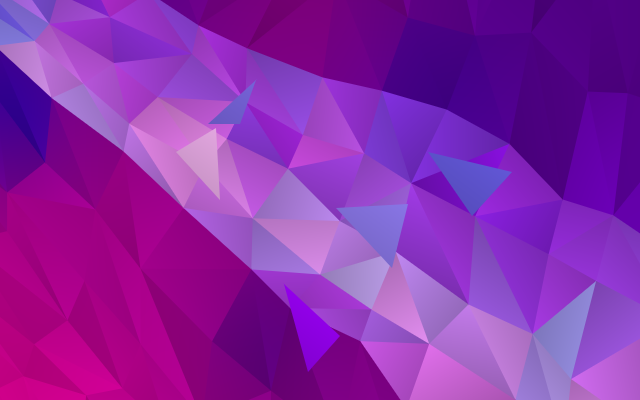
This background is drawn by a Shadertoy shader. Its source:

```glsl
const float ROWS = 4.0;      // facet rows inside the bright band
const float COLUMN = 0.15;   // facet width
const float LEAN = 0.35;     // sideways shift per row
const float OUTER = 1.7;     // row stretch outside the band

float hash(vec2 p) {
    vec3 q = fract(vec3(p.xyx) * 0.1031);
    q += dot(q, q.yzx + 33.33);
    return fract((q.x + q.y) * q.z);
}

// The band lies between two straight lines that spread to the right
float lowerEdge(float x) { return 0.86 - 0.83 * x; }
float bandWidth(float x) { return 0.34 + 0.35 * x; }

vec2 toGrid(vec2 p) {
    float row = ROWS * (p.y - lowerEdge(p.x)) / bandWidth(p.x);
    float inside = clamp(row, 0.0, ROWS);
    row = inside + (row - inside) / OUTER;
    return vec2(p.x / COLUMN - LEAN * row, row);
}

vec2 meshVertex(vec2 id) {
    vec2 g = id + 0.48 * (vec2(hash(id + 17.0), hash(id + 59.0)) - 0.5);
    float inside = clamp(g.y, 0.0, ROWS);
    float row = inside + (g.y - inside) * OUTER;
    float x = (g.x + LEAN * g.y) * COLUMN;
    return vec2(x, lowerEdge(x) + bandWidth(x) * row / ROWS);
}

float cross2(vec2 a, vec2 b) { return a.x * b.y - a.y * b.x; }

// Distance to the nearest side, positive inside
float triangle(vec2 p, vec2 a, vec2 b, vec2 c) {
    float turn = sign(cross2(b - a, c - a));
    float ab = cross2(normalize(b - a), p - a);
    float bc = cross2(normalize(c - b), p - b);
    float ca = cross2(normalize(a - c), p - c);
    return min(turn * ab, min(turn * bc, turn * ca));
}

float coverage(float d) { return clamp(0.5 + d * iResolution.y, 0.0, 1.0); }

void glow(inout vec3 col, vec2 p, vec2 center, float radius, vec3 tint) {
    vec2 d = (p - center) / radius;
    col = mix(col, tint, exp(-dot(d, d)));
}

vec3 backdrop(vec2 p, bool above) {
    vec3 col = above ? vec3(0.31, 0.0, 0.51) : vec3(0.46, 0.0, 0.50);
    if (above) {
        glow(col, p, vec2(0.75, 1.00), 0.30, vec3(0.48, 0.0, 0.47));
        glow(col, p, vec2(1.10, 0.77), 0.18, vec3(0.25, 0.0, 0.53));
        glow(col, p, vec2(1.55, 0.52), 0.20, vec3(0.38, 0.0, 0.65));
    } else {
        glow(col, p, vec2(0.00, 0.00), 0.55, vec3(0.80, 0.0, 0.53));
        glow(col, p, vec2(0.25, 0.34), 0.20, vec3(0.62, 0.0, 0.51));
        glow(col, p, vec2(0.67, 0.15), 0.14, vec3(0.36, 0.0, 0.48));
        glow(col, p, vec2(0.03, 0.73), 0.15, vec3(0.19, 0.0, 0.58));
    }
    return col;
}

vec3 band(vec2 p) {
    float ridge = (p.y - 0.86 + 0.57 * p.x) / 0.14;
    vec3 col = mix(vec3(0.51, 0.12, 0.76), vec3(0.72, 0.55, 0.82), exp(-ridge * ridge));
    glow(col, p, vec2(0.02, 0.96), 0.10, vec3(0.28, 0.42, 0.78));
    glow(col, p, vec2(0.25, 0.97), 0.12, vec3(0.60, 0.13, 0.74));
    glow(col, p, vec2(0.38, 0.78), 0.12, vec3(0.67, 0.16, 0.77));
    glow(col, p, vec2(0.49, 0.59), 0.10, vec3(0.82, 0.58, 0.81));
    glow(col, p, vec2(0.70, 0.62), 0.11, vec3(0.58, 0.14, 0.78));
    glow(col, p, vec2(0.82, 0.58), 0.09, vec3(0.69, 0.25, 0.80));
    glow(col, p, vec2(1.14, 0.57), 0.18, vec3(0.36, 0.10, 0.76));
    glow(col, p, vec2(1.38, 0.45), 0.20, vec3(0.41, 0.02, 0.75));
    glow(col, p, vec2(1.12, 0.10), 0.14, vec3(0.86, 0.53, 0.83));
    glow(col, p, vec2(1.42, 0.12), 0.09, vec3(0.46, 0.65, 0.81));
    glow(col, p, vec2(1.50, 0.26), 0.10, vec3(0.59, 0.12, 0.79));
    return col;
}

vec3 facetColor(vec2 p, vec2 center, vec2 id) {
    float tone = hash(id + 3.7), hue = hash(id + 41.3) - 0.5;
    bool inBand = id.y >= 0.0 && id.y < ROWS;
    vec3 col;
    if (inBand) {
        vec3 tint = mix(vec3(0.45, 0.04, 0.76), vec3(0.78, 0.60, 0.84), tone);
        col = mix(band(center), tint, 0.32) + vec3(0.14, -0.05, 0.0) * hue;
    } else {
        col = backdrop(mix(center, p, 0.4), id.y >= ROWS) * (0.91 + 0.18 * tone);
    }
    float angle = 6.283 * tone;
    float slope = dot(p - center, vec2(cos(angle), sin(angle)));
    return col * (1.0 + (inBand ? 1.2 : 0.4) * slope);
}

void accent(inout vec3 col, vec2 p, vec2 a, vec2 b, vec2 c, vec3 tint) {
    float shade = 1.0 + 0.8 * dot(p - (a + b + c) / 3.0, vec2(0.6, 0.8));
    col = mix(col, tint * shade, coverage(triangle(p, a, b, c)));
}

void mainImage(out vec4 fragColor, in vec2 fragCoord) {
    vec2 p = fragCoord / iResolution.y;
    vec2 cell = floor(toGrid(p));
    vec4 sum = vec4(band(p), 1.0) * 0.001;

    // Two facets per cell, split along a random diagonal
    for (int k = 0; k < 18; k++) {
        vec2 id = cell + vec2(k % 3 - 1, (k / 3) % 3 - 1);
        float flip = step(0.5, hash(id + 83.0)), side = float(k / 9);
        vec2 a = meshVertex(id + vec2(flip, 0.0));
        vec2 b = meshVertex(id + vec2(1.0 - flip, 1.0));
        vec2 c = meshVertex(id + vec2(side, abs(1.0 - side - flip)));
        float cover = coverage(triangle(p, a, b, c));
        if (cover > 0.0) sum += cover * vec4(facetColor(p, (a + b + c) / 3.0, id + vec2(0.5 * side, 0.0)), 1.0);
    }
    vec3 col = sum.rgb / sum.a;

    // Large single facets
    accent(col, p, vec2(0.71, 0.29), vec2(0.85, 0.16), vec2(0.77, 0.07), vec3(0.55, 0.0, 0.88));
    accent(col, p, vec2(0.84, 0.48), vec2(1.02, 0.49), vec2(0.98, 0.33), vec3(0.50, 0.43, 0.84));
    accent(col, p, vec2(1.07, 0.62), vec2(1.28, 0.57), vec2(1.18, 0.46), vec3(0.36, 0.32, 0.79));
    accent(col, p, vec2(0.44, 0.62), vec2(0.54, 0.68), vec2(0.55, 0.50), vec3(0.83, 0.61, 0.82));
    accent(col, p, vec2(0.52, 0.69), vec2(0.64, 0.80), vec2(0.60, 0.69), vec3(0.43, 0.36, 0.79));
    fragColor = vec4(clamp(col, 0.0, 1.0), 1.0);
}
```
